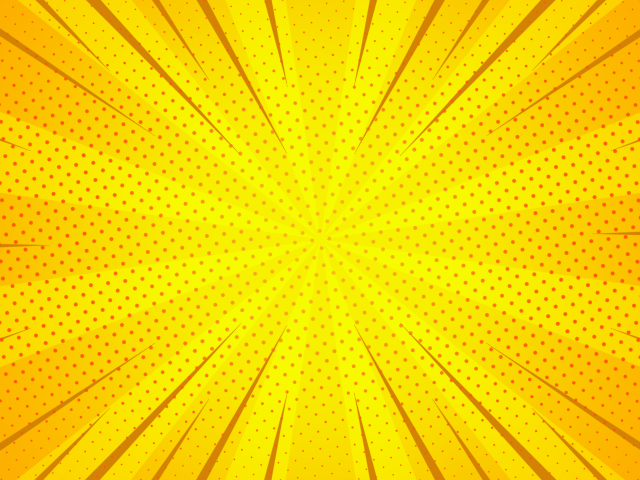
Write a Shadertoy shader that draws this background.

```glsl
// A comic sunburst: twelve soft rays over a yellow to orange radial glow,
// tapered brown speed lines mirrored in four quadrants, and a diagonal
// halftone grid. All lengths are fractions of the canvas height.

const vec3 BROWN = vec3(0.83, 0.51, 0.01);
const vec3 DOT_CORE = vec3(0.97, 0.50, 0.20);
const vec3 DOT_RIM = vec3(1.0, 0.32, 0.04);
const float RAY_PERIOD = radians(30.0);
const float RAY_HALF_WIDTH = radians(8.3);
const float DOT_SPACING = 0.0255;
const float DOT_TILT = radians(52.0);

// Speed lines of one quadrant: tip angle, tip radius, heading, taper.
// Angles are in degrees.
const int LINE_COUNT = 7;
const vec4 LINES[LINE_COUNT] = vec4[LINE_COUNT](
    vec4(77.7, 0.326, 77.4, 0.040),
    vec4(68.6, 0.191, 61.0, 0.026),
    vec4(55.0, 0.405, 56.3, 0.032),
    vec4(46.5, 0.240, 46.5, 0.025),
    vec4(38.6, 0.562, 45.5, 0.032),
    vec4(32.0, 0.406, 33.8, 0.018),
    vec4(17.0, 0.632, 20.0, 0.030));

vec2 polar(float angle) {
    return vec2(cos(angle), sin(angle));
}

// Coverage of a shape from its signed distance (negative is inside).
float fill(float dist, float blur) {
    return 1.0 - smoothstep(-blur, blur, dist);
}

// Alternating sectors, one centred on the horizontal axis.
float raySectors(vec2 p, float blur) {
    float angle = atan(p.y, p.x) + 0.5 * RAY_PERIOD;
    float offset = abs(mod(angle, RAY_PERIOD) - 0.5 * RAY_PERIOD);
    return fill((offset - RAY_HALF_WIDTH) * length(p), blur);
}

// Wedge that opens outward from its tip.
float wedge(vec2 p, vec4 line, float blur) {
    vec2 heading = polar(radians(line.z));
    vec2 q = p - line.y * polar(radians(line.x));
    float along = dot(q, heading);
    float across = abs(q.x * heading.y - q.y * heading.x);
    return fill(across - along * line.w, blur) * step(0.0, along);
}

float speedLines(vec2 p, float blur) {
    float cover = 0.0;
    for (int i = 0; i < LINE_COUNT; i++) {
        cover = max(cover, wedge(abs(p), LINES[i], blur));
    }
    // One short line on each side, symmetric about the centre point.
    vec2 turned = p.x < 0.0 ? -p : p;
    return max(cover, wedge(turned, vec4(1.2, 0.565, 0.5, 0.035), blur));
}

// Square grid of dots, turned by an angle.
float halftone(vec2 p, float spacing, float radius, float tilt, float blur) {
    vec2 axis = polar(tilt);
    vec2 q = vec2(dot(p, axis), dot(p, vec2(-axis.y, axis.x)));
    vec2 cell = (fract(q / spacing) - 0.5) * spacing;
    return fill(length(cell) - radius, blur);
}

// Yellow centre that warms outward; the shaded sectors warm faster.
vec3 glow(float radius, float shade) {
    float warmth = smoothstep(0.2, 0.9, radius);
    float green = mix(mix(0.985, 0.81, warmth), mix(0.94, 0.68, warmth), shade);
    return vec3(mix(0.97, 0.99, warmth), green, 0.0);
}

void mainImage(out vec4 fragColor, in vec2 fragCoord) {
    vec2 p = (fragCoord - 0.5 * iResolution.xy) / iResolution.y;
    p -= vec2(0.0015, 0.001);
    float blur = 0.8 / iResolution.y;
    float radius = length(p);

    // Glow and rays
    vec3 color = glow(radius, raySectors(p, blur));

    // Speed lines
    color = mix(color, BROWN, speedLines(p, blur));

    // Dots shrink toward top and bottom and fade toward the centre
    float dotRadius = mix(0.0040, 0.0014, smoothstep(0.22, 0.5, abs(p.y)));
    float dots = halftone(p, DOT_SPACING, dotRadius, DOT_TILT, blur);
    float reach = smoothstep(0.0, 0.55, radius);
    vec3 ink = mix(DOT_CORE, DOT_RIM, reach);
    color = mix(color, ink, dots * mix(0.5, 0.92, reach));

    fragColor = vec4(color, 1.0);
}
```
